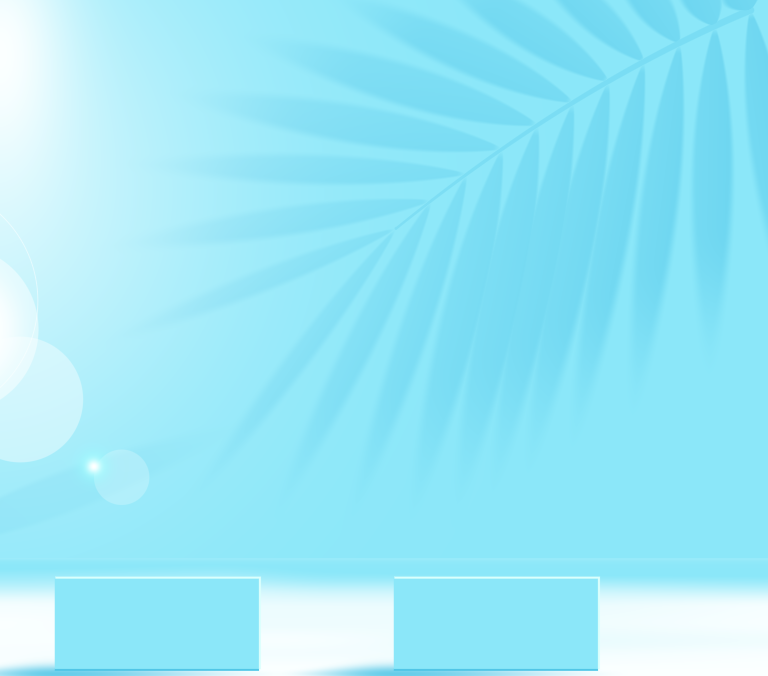
Reproduce this background procedurally as a WebGL 1 fragment shader.

```glsl
precision highp float;
uniform vec2 u_resolution;

#define WALL vec3(0.545, 0.906, 0.976)
#define LEAF vec3(0.425, 0.835, 0.940)
#define LIGHT vec3(0.985, 1.0, 1.0)
#define SHADE vec3(0.300, 0.770, 0.900)
#define LEAF_PAIRS 11
#define FLOOR_Y 0.174
#define BOX_CENTER vec2(0.232, 0.0765)
#define BOX_HALF vec2(0.151, 0.0675)
#define BOX_STEP 0.5015

float hash(vec2 p) {
  return fract(sin(dot(p, vec2(127.1, 311.7))) * 43758.5);
}

float noise(vec2 p) {
  vec2 i = floor(p), f = fract(p);
  f = f * f * (3.0 - 2.0 * f);
  return mix(mix(hash(i), hash(i + vec2(1.0, 0.0)), f.x),
             mix(hash(i + vec2(0.0, 1.0)), hash(i + 1.0), f.x), f.y);
}

// Antialiased coverage of a signed distance
float fill(float d) {
  float px = 0.75 / u_resolution.y;
  return 1.0 - smoothstep(-px, px, d);
}

float glow(vec2 p, vec2 center, vec2 radius) {
  vec2 q = (p - center) / radius;
  return exp(-dot(q, q));
}

float boxDist(vec2 p, vec2 halfSize) {
  vec2 d = abs(p) - halfSize;
  return max(d.x, d.y);
}

// Pointed blade from a to b, blurring and fading toward its tip
float blade(vec2 p, vec2 a, vec2 b, float width) {
  vec2 axis = b - a, r = p - a;
  float len = length(axis);
  float h = dot(r, axis) / (len * len);
  float along = clamp(h, 0.0, 1.0);
  float side = (axis.x * r.y - axis.y * r.x) / len;
  float w = width * sin(3.14159 * pow(along, 0.8));
  float soft = mix(0.0015, 0.013, along);
  float body = 1.0 - smoothstep(-soft, soft, abs(side) - w);
  float ends = smoothstep(0.0, 0.03, h) * (1.0 - smoothstep(0.55, 1.0, h));
  return body * ends * (0.87 + 0.13 * clamp(side / width, -1.0, 1.0));
}

vec2 stem(float t) {
  return vec2(0.586 + 0.524 * t, 0.662 + 0.323 * t + 0.1 * t * (1.0 - t));
}

// Shadow of the palm frond: paired blades along a bent stem
float frond(vec2 p) {
  float shade = 0.0;
  for (int i = 0; i < LEAF_PAIRS; i++) {
    float t = float(i) / float(LEAF_PAIRS - 1);
    vec2 base = stem(t);
    vec2 lower = vec2(0.260 + 0.92 * t + 0.067 * sin(6.28318 * t),
                      0.228 - 0.252 * t + 0.519 * t * t);
    vec2 upper = vec2(0.119 + 0.987 * smoothstep(0.1, 1.1, t),
                      0.480 + 1.600 * t - 1.035 * t * t);
    float width = mix(0.018, 0.029, smoothstep(0.0, 0.4, t));
    width *= 0.85 + 0.2 * hash(vec2(t, 3.0));
    float leaves = max(blade(p, base, lower, width), blade(p, base, upper, width));
    shade = max(shade, leaves * mix(0.55, 1.0, t));
  }
  float t = clamp((p.x - 0.586) / 0.524, 0.0, 1.0);
  float rib = length(p - stem(t)) * 0.87 - mix(0.002, 0.005, t);
  return max(shade, 0.55 * fill(rib));
}

// Glossy floor with faint horizontal streaks
vec3 ground(vec2 p) {
  float lift = 0.012 * (1.0 - smoothstep(0.3, 0.5, p.x));
  float white = 1.0 - smoothstep(0.1, 0.158 + lift, p.y);
  white -= 0.16 * noise(vec2(p.x * 2.5, p.y * 38.0)) * smoothstep(0.0, 0.05, p.y);
  vec3 col = mix(WALL, LIGHT, clamp(white, 0.0, 1.0));
  return mix(col, LIGHT, 0.18 * exp(-abs(p.y - FLOOR_Y) / 0.004));
}

// Box with a shadow wedge, pale rim and dark foot line
vec3 addBox(vec3 col, vec2 p, vec2 center) {
  vec2 q = p - center;
  float fromLeft = q.x + BOX_HALF.x;
  float reach = smoothstep(-0.18, 0.0, fromLeft) * (1.0 - smoothstep(0.0, 0.36, fromLeft));
  float wedge = glow(p, vec2(p.x, 0.003), vec2(1.0, 0.004 + 0.009 * reach));
  col = mix(col, SHADE, 0.85 * wedge * reach);
  col = mix(col, vec3(0.86, 1.0, 0.99), fill(boxDist(q - vec2(0.002, 0.002), BOX_HALF + 0.001)));
  col = mix(col, WALL, fill(boxDist(q, BOX_HALF)));
  vec2 foot = q + vec2(0.0, BOX_HALF.y);
  return mix(col, SHADE, fill(boxDist(foot, vec2(BOX_HALF.x, 0.0014))));
}

// Lens discs, thin ring and small sparkle
vec3 addFlares(vec3 col, vec2 p) {
  float big = length(p - vec2(-0.067, 0.513));
  col = mix(col, LIGHT, fill(big - 0.124) * mix(1.0, 0.5, smoothstep(0.06, 0.124, big)));
  float ring = abs(length(p - vec2(-0.119, 0.555)) - 0.175) - 0.0006;
  col = mix(col, LIGHT, 0.6 * fill(ring));
  col = mix(col, LIGHT, 0.42 * fill(length(p - vec2(0.030, 0.409)) - 0.093));
  col = mix(col, LIGHT, 0.24 * fill(length(p - vec2(0.180, 0.294)) - 0.041));
  vec2 spark = vec2(0.139, 0.310);
  col = mix(col, vec3(0.60, 1.0, 1.0), 0.8 * glow(p, spark, vec2(0.021)));
  return mix(col, vec3(1.0), glow(p, spark, vec2(0.010)));
}

void main() {
  vec2 p = gl_FragCoord.xy / u_resolution.y;
  vec3 col = mix(WALL, LEAF, frond(p));
  col = mix(col, LEAF, 0.35 * blade(p, vec2(-0.12, 0.19), vec2(0.38, 0.38), 0.03));
  col = mix(col, LIGHT, 0.62 * glow(p, vec2(-0.03, 0.72), vec2(0.38, 0.42)));
  col = mix(col, LIGHT, glow(p, vec2(0.0, 0.92), vec2(0.10, 0.20)));
  col = addFlares(col, p);
  col = mix(col, ground(p), fill(p.y - FLOOR_Y));
  for (int i = 0; i < 2; i++) col = addBox(col, p, BOX_CENTER + vec2(BOX_STEP * float(i), 0.0));
  gl_FragColor = vec4(col, 1.0);
}
```
